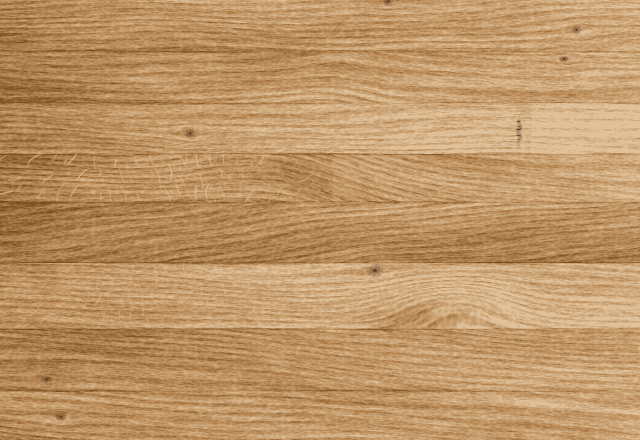
A Shadertoy shader for this texture:

```glsl
const float SEAMS[7] = float[](.112, .252, .402, .540, .650, .765, .883);
const float SLOPE[8] = float[](.06, .08, .02, -.11, .10, .01, .02, -.02);
const float TONE[8] = float[](.0, -.06, .3, -.3, .0, .3, .04, .04);
// Knots: position on the canvas, radius
const vec3 KNOTS[7] = vec3[](
    vec3(.901, .932, .006), vec3(.881, .866, .005), vec3(.297, .697, .007),
    vec3(.586, .385, .009), vec3(.072, .138, .006), vec3(.095, .053, .006),
    vec3(.607, .997, .006));

vec2 hash2(vec2 p) {
    vec3 q = fract(p.xyx * vec3(.1031, .1030, .0973));
    q += dot(q, q.yzx + 33.33);
    return fract((q.xx + q.yz) * q.zy);
}

// Cellular noise: distance to the nearest scattered point
float cells(vec2 p) {
    vec2 id = floor(p);
    float nearest = 4.;
    for (int k = 0; k < 9; k++) {
        vec2 c = id + vec2(k % 3, k / 3) - 1.;
        vec2 d = c + hash2(c) - p;
        nearest = min(nearest, dot(d, d));
    }
    return sqrt(nearest);
}

// Short curved pale rays crossing the grain
float rayFlecks(vec2 p, float aa) {
    vec2 size = vec2(.026, .036), id = floor(p / size);
    float ink = 0.;
    for (int k = 0; k < 9; k++) {
        vec2 c = id + vec2(k % 3, k / 3) - 1.;
        vec2 r = hash2(c + 40.), shape = hash2(c + 91.);
        vec2 d = p - (c + r) * size;
        float lean = .35 + .75 * cos(p.x * 8.) + .8 * (shape.x - .5);
        vec2 q = vec2(dot(d, vec2(cos(lean), -sin(lean))),
                      dot(d, vec2(sin(lean), cos(lean))));
        q.x += (r.x - .5) * 30. * q.y * q.y;
        float dist = length(vec2(q.x, max(abs(q.y) - .004 - .018 * shape.y, 0.)));
        float stroke = 1. - smoothstep(.0002, .0008 + aa, dist);
        ink = max(ink, step(.35, r.y) * (.4 + .6 * shape.x) * stroke);
    }
    return ink;
}

void mainImage(out vec4 fragColor, in vec2 fragCoord) {
    vec2 uv = fragCoord / iResolution.xy;
    vec2 p = uv * vec2(1.4545, 1.);
    float aa = 1. / iResolution.y;

    // Find the board and the nearest seam
    int board = 0;
    float seam = 1.;
    for (int i = 0; i < 7; i++) {
        if (uv.y > SEAMS[i]) board = i + 1;
        seam = min(seam, abs(uv.y - SEAMS[i]));
    }
    float b = float(board);

    // Grain height: slope, gentle waves and arches
    float v = p.y + SLOPE[board] * p.x + .007 * sin(p.x * 5. + b * 2.3)
            + .003 * sin(p.x * 13. + b * 4. + p.y * 30.);
    vec2 swirl = (p - vec2(1.04, .32)) / vec2(.15, .07);
    if (board == 2) v -= .055 * exp(-dot(swirl, swirl));
    if (board == 4) v -= .06 * exp(-pow((p.x - .62) / .25, 2.));
    if (board == 6) v -= .022 * exp(-pow((p.x - .75) / .12, 2.));

    // Knots push the grain apart
    float knot = 0.;
    for (int i = 0; i < 7; i++) {
        vec3 k = KNOTS[i];
        vec2 d = p - k.xy * vec2(1.4545, 1.);
        vec2 e = d / (k.z * vec2(6., 3.));
        v -= .7 * d.y * exp(-dot(e, e));
        float r = length(d * vec2(.8, 1.)) * (.75 + .6 * cells(d * 160. + b * 9.));
        knot = max(knot, .8 * (1. - smoothstep(k.z * .2, k.z * .8, r)));
        knot = max(knot, .35 * (1. - smoothstep(k.z * .8, k.z * 1.9, r)));
    }

    // Growth rings, streaks, fibres and pores
    vec2 g = vec2(p.x, v) + b * vec2(3.7, 1.3);
    float phase = g.y * 56. + .8 * sin(g.y * 23. + b) + .4 * sin(p.x * 3. + g.y * 40.);
    float s = fract(phase);
    float ring = smoothstep(.3, .8, s) * (1. - smoothstep(.82, 1., s));
    float cloud = cells(g * vec2(1.2, 9.));
    float streak = cells(g * vec2(2., 26.));
    float fibre = cells(g * vec2(9., 120.));
    float pore = 1. - smoothstep(.1, .4, cells(g * vec2(22., 180.)));
    float speckle = cells(g * vec2(90., 220.));

    float tone = .54 + TONE[board] + .75 * (uv.x - .5);
    tone += .55 * (cloud - .45) + .65 * (streak - .45);
    tone += .65 * (fibre - .45) + .75 * (speckle - .45);
    tone -= (.3 + .5 * streak) * ring + .4 * pore;
    tone -= .3 * (1. - smoothstep(0., .25, uv.x)) * smoothstep(.4, .6, uv.y);

    // Butt joints and darker patches within boards
    if (board == 5) tone += .25 * smoothstep(.828, .832, uv.x);
    if (board == 4) tone -= .3 * smoothstep(.40, .45, uv.x) * (1. - smoothstep(.518, .523, uv.x));
    if (board == 3) tone -= .4 * smoothstep(.3, 1., uv.x) * (1. - smoothstep(.40, .50, uv.y));
    if (board == 2) {
        vec2 d = (p - vec2(.93, .275)) / vec2(.1, .035);
        tone -= .55 * exp(-dot(d, d));
    }

    // Ray flecks, mostly toward the left
    float flecked = board == 4 ? 1. - smoothstep(.3, .68, uv.x)
                  : board == 2 ? .6 - .6 * smoothstep(.3, .5, uv.x)
                  : board == 5 ? .4 * smoothstep(.82, .86, uv.x) : 0.;
    if (flecked > 0.) tone = mix(tone, 1.05, .85 * flecked * rayFlecks(p, aa));

    // Seams and one upright crack
    tone -= (.5 + .25 * sin(p.x * 7. + b * 2.)) * (1. - smoothstep(.0008, .0018 + aa, seam));
    vec2 crack = (p - vec2(1.18 + .002 * sin(p.y * 240.), .70)) / vec2(.008, .045);
    knot = max(knot, (1. - smoothstep(.3, 1., length(crack))) * (.3 + .9 * pore));

    vec3 dark = vec3(.53, .36, .17), oak = vec3(.73, .55, .35), pale = vec3(.86, .73, .57);
    tone = clamp(tone, -1.3, 1.15);
    vec3 color = mix(oak, tone < 0. ? dark : pale, abs(tone));
    color = mix(color, vec3(.28, .16, .07), min(knot, .9));
    fragColor = vec4(color, 1.);
}
```
